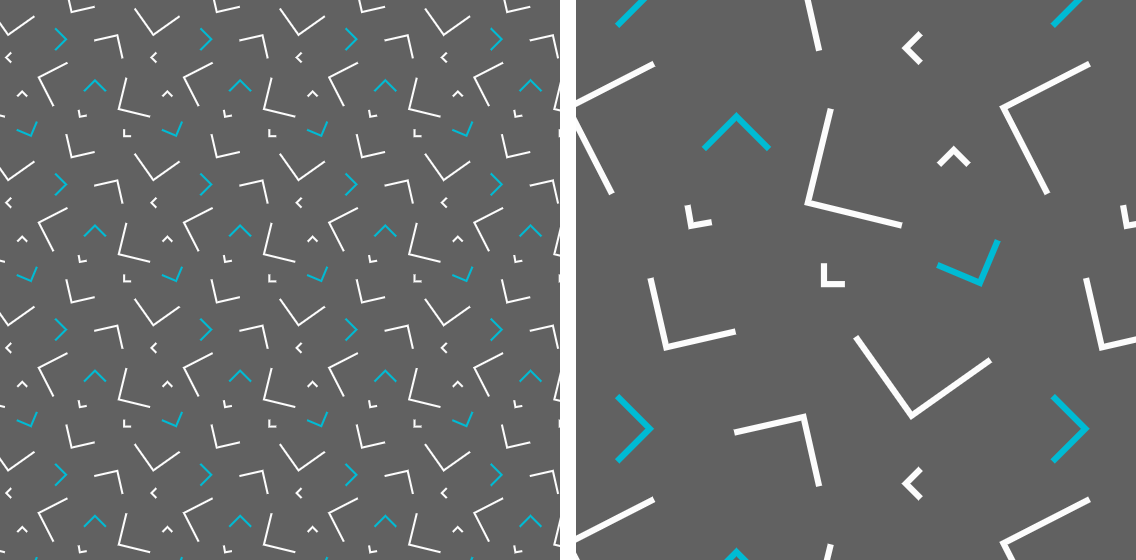
Left, the full canvas; right, a detail of the centre.
This pattern is drawn by a three.js fragment shader. Its source:

```glsl
// Scattered right-angle chevrons, white and cyan, repeating on a grey ground.
varying vec2 vUv;

const float REPEATS = 3.857;      // tiles across and up the canvas
const float LINE_WIDTH = 0.0142;  // lengths below are in tile units
const float ARM_LARGE = 0.222;
const float ARM_MEDIUM = 0.163;
const float ARM_ACCENT = 0.106;
const float ARM_SMALL = 0.048;
const vec3 GROUND = vec3(0.38);
const vec3 WHITE = vec3(0.99);
const vec3 CYAN = vec3(0.0, 0.735, 0.83);

// Signed distance to a mitred chevron; "opening" is its bisector in degrees.
float chevron(vec2 p, vec2 corner, float opening, float arm) {
  vec2 q = p - corner;
  q -= floor(q + 0.5);                      // nearest copy in the tiling
  float a = radians(opening - 45.0);
  float c = cos(a), s = sin(a);
  q = vec2(c * q.x + s * q.y, c * q.y - s * q.x);
  q = vec2(max(q.x, q.y), min(q.x, q.y));   // fold both arms onto one
  float h = 0.5 * LINE_WIDTH;
  vec2 e = abs(q - vec2(0.5 * (arm - h), 0.0)) - vec2(0.5 * (arm + h), h);
  return length(max(e, 0.0)) + min(max(e.x, e.y), 0.0);
}

float largeChevrons(vec2 p) {
  float d = chevron(p, vec2(0.056, 0.617), 80.3, ARM_LARGE);
  d = min(d, chevron(p, vec2(0.267, 0.324), -17.9, ARM_LARGE));
  d = min(d, chevron(p, vec2(0.818, 0.106), 31.3, ARM_LARGE));
  d = min(d, chevron(p, vec2(0.493, 0.774), 57.9, ARM_MEDIUM));
  return min(d, chevron(p, vec2(0.808, 0.614), 237.7, ARM_MEDIUM));
}

float smallChevrons(vec2 p) {
  float d = chevron(p, vec2(0.043, 0.461), 0.0, ARM_SMALL);
  d = min(d, chevron(p, vec2(0.153, 0.227), 270.0, ARM_SMALL));
  d = min(d, chevron(p, vec2(0.550, 0.053), 55.0, ARM_SMALL));
  return min(d, chevron(p, vec2(0.855, 0.919), 45.0, ARM_SMALL));
}

float accentChevrons(vec2 p) {
  float d = chevron(p, vec2(0.455, 0.587), 180.0, ARM_ACCENT);
  d = min(d, chevron(p, vec2(0.654, 0.304), 270.0, ARM_ACCENT));
  return min(d, chevron(p, vec2(0.213, 0.922), 112.2, ARM_ACCENT));
}

// Edge coverage smoothed over one pixel.
float coverage(float d, float pixel) {
  return clamp(0.5 - d / pixel, 0.0, 1.0);
}

void main() {
  vec2 p = vUv * REPEATS;
  float pixel = max(fwidth(p.x), 1e-5);
  float white = min(largeChevrons(p), smallChevrons(p));
  vec3 color = mix(GROUND, WHITE, coverage(white, pixel));
  color = mix(color, CYAN, coverage(accentChevrons(p), pixel));
  gl_FragColor = vec4(color, 1.0);
}
```
